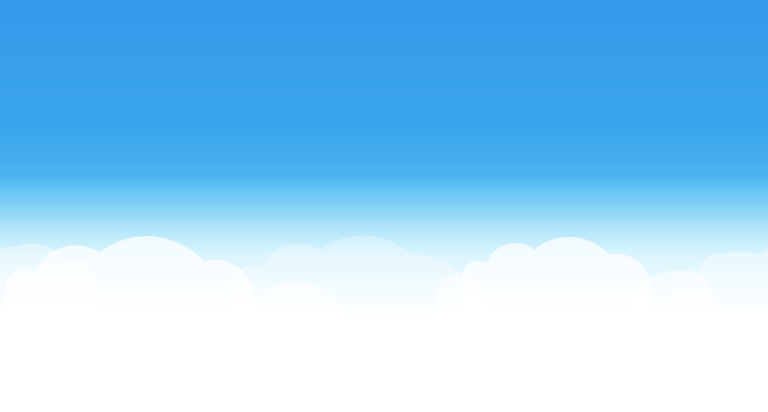
Write a Shadertoy shader that draws this background.

```glsl
// A clear blue sky that pales to white above soft, layered cloud banks.
// The sky blends between height stops; each bank is a union of round puffs
// with straight sides below, laid over the sky as translucent white.

#define WIDTH 100.0          // canvas width in scene units
#define CLOUD_WHITE vec3(1.0)
#define BRIGHT_ALPHA 0.74    // nearest banks
#define FAINT_ALPHA 0.28     // distant middle bank
#define HAZE_ALPHA 0.38      // bank wrapping round the sides
#define LOW_ALPHA 0.55       // small banks at the base

// Sky colour by depth below the top edge; w holds each stop's depth.
vec3 skyColor(float depth) {
    vec4 stops[7] = vec4[7](
        vec4(0.205, 0.598, 0.920, 0.00),
        vec4(0.230, 0.650, 0.925, 0.32),
        vec4(0.300, 0.712, 0.945, 0.43),
        vec4(0.480, 0.802, 0.962, 0.487),
        vec4(0.700, 0.902, 0.980, 0.555),
        vec4(0.860, 0.960, 0.992, 0.62),
        vec4(1.000, 1.000, 1.000, 0.77));
    vec3 color = stops[0].rgb;
    for (int i = 1; i < 7; i++) {
        float blend = (depth - stops[i - 1].w) / (stops[i].w - stops[i - 1].w);
        color = mix(color, stops[i].rgb, clamp(blend, 0.0, 1.0));
    }
    return color;
}

// Coverage of four puffs (centre x, centre y, radius), wrapping sideways.
float cloudBank(vec2 p, vec3 puffs[4]) {
    float dist = WIDTH;
    for (int i = 0; i < 4; i++) {
        vec2 offset = p - puffs[i].xy;
        offset.x = mod(offset.x + 0.5 * WIDTH, WIDTH) - 0.5 * WIDTH;
        offset.y = max(offset.y, 0.0);
        dist = min(dist, length(offset) - puffs[i].z);
    }
    float edge = 0.75 * WIDTH / iResolution.x;
    return 1.0 - smoothstep(-edge, edge, dist);
}

void mainImage(out vec4 fragColor, in vec2 fragCoord) {
    vec2 p = fragCoord / iResolution.x * WIDTH;
    vec3 color = skyColor(1.0 - fragCoord.y / iResolution.y);

    // Hazy bank running off both sides
    float haze = max(
        cloudBank(p, vec3[4](vec3(4.2, 16.7, 5.2), vec3(1.3, 18.9, 2.6),
                             vec3(10.2, 17.7, 2.2), vec3(96.6, 15.8, 5.1))),
        cloudBank(p, vec3[4](vec3(93.5, 18.1, 2.5), vec3(89.8, 16.0, 2.6),
                             vec3(91.5, 16.0, 2.6), vec3(98.8, 16.0, 3.5))));
    color = mix(color, CLOUD_WHITE, haze * HAZE_ALPHA);

    // Distant middle bank
    float middle = cloudBank(p, vec3[4](
        vec3(47.3, 13.9, 9.1), vec3(38.8, 16.9, 5.1),
        vec3(54.7, 13.8, 6.6), vec3(33.3, 15.9, 3.3)));
    color = mix(color, CLOUD_WHITE, middle * FAINT_ALPHA);

    // Bright left and right banks
    float left = cloudBank(p, vec3[4](
        vec3(19.1, 12.9, 10.0), vec3(9.8, 16.0, 5.7),
        vec3(28.0, 14.5, 5.3), vec3(3.2, 16.0, 2.6)));
    float right = cloudBank(p, vec3[4](
        vec3(74.1, 15.8, 7.0), vec3(67.1, 18.0, 4.0),
        vec3(62.2, 17.7, 2.0), vec3(80.3, 16.3, 4.3)));
    color = mix(color, CLOUD_WHITE, max(left, right) * BRIGHT_ALPHA);

    // Low puffs along the base
    float low = cloudBank(p, vec3[4](
        vec3(87.9, 12.5, 5.9), vec3(90.1, 15.6, 2.6),
        vec3(38.4, 9.8, 7.2), vec3(59.9, 15.0, 3.1)));
    color = mix(color, CLOUD_WHITE, low * LOW_ALPHA);

    fragColor = vec4(color, 1.0);
}
```
